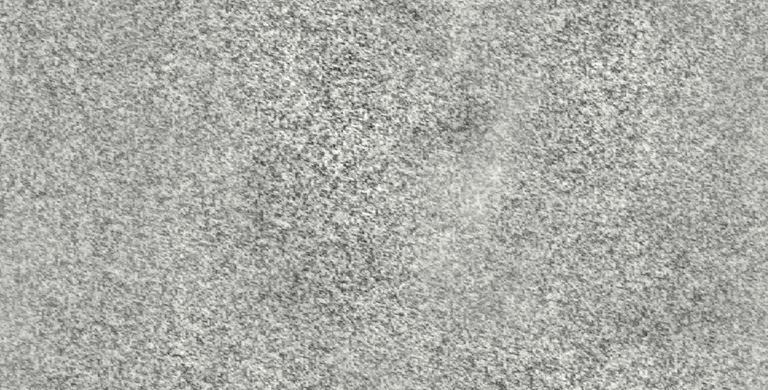
A Shadertoy shader for this texture:

```glsl
// Weathered grey stone: fine, slightly flattened speckle over cloudy patches,
// with a few steep pale veins and dark smudges. Built from value noise whose
// grain contrast changes from place to place.

const vec3 STONE_GREY = vec3(0.677, 0.680, 0.663);
const vec3 COOL_SHADE = vec3(0.000, 0.002, 0.008);

float hash(vec2 cell, float seed) {
    vec3 q = fract(vec3(cell.xyx + seed) * vec3(0.1031, 0.1030, 0.0973));
    q += dot(q, q.yzx + 33.33);
    return fract((q.x + q.y) * q.z);
}

// Smooth value noise centred on zero, from -0.5 to 0.5
float noise(vec2 p, float seed) {
    vec2 i = floor(p), f = fract(p);
    f = f * f * (3.0 - 2.0 * f);
    float low = mix(hash(i, seed), hash(i + vec2(1, 0), seed), f.x);
    float high = mix(hash(i + vec2(0, 1), seed), hash(i + vec2(1, 1), seed), f.x);
    return mix(low, high, f.y) - 0.5;
}

// Several octaves of noise, each turned to hide the lattice
float clouds(vec2 p, float seed) {
    float sum = 0.0, weight = 0.5;
    for (int k = 0; k < 5; k++) {
        sum += weight * noise(p, seed + float(k) * 17.0);
        p = mat2(1.6, 1.2, -1.2, 1.6) * p;
        weight *= 0.58;
    }
    return sum;
}

// Soft-edged stroke from a to b
float streak(vec2 p, vec2 a, vec2 b, float width) {
    vec2 along = b - a;
    float t = clamp(dot(p - a, along) / dot(along, along), 0.0, 1.0);
    float d = length(p - a - along * t) / width;
    return exp(-d * d);
}

// Mineral speckle: small clumps, flattened grains and fine dust
float speckle(vec2 p) {
    p.y += 0.22 * p.x;
    return 0.22 * noise(p * vec2(64.0, 85.0), 3.0)
         + 0.58 * noise(p * vec2(146.0, 196.0), 41.0)
         + 0.34 * noise(p * vec2(245.0, 285.0), 97.0);
}

float paleVeins(vec2 p) {
    return 0.75 * streak(p, vec2(1.20, 1.02), vec2(1.17, 0.86), 0.035)
         + 0.70 * streak(p, vec2(1.34, 0.80), vec2(1.23, 0.46), 0.035)
         + 0.75 * streak(p, vec2(1.20, 0.56), vec2(1.09, 0.34), 0.075)
         + 0.55 * streak(p, vec2(0.55, 0.98), vec2(0.59, 0.55), 0.025)
         + 0.45 * streak(p, vec2(0.48, 0.39), vec2(0.47, 0.28), 0.030);
}

float darkSmudges(vec2 p) {
    return 0.90 * streak(p, vec2(1.05, 1.02), vec2(1.10, 0.89), 0.055)
         + 0.80 * streak(p, vec2(1.23, 0.73), vec2(1.09, 0.61), 0.045)
         + 0.60 * streak(p, vec2(0.68, 0.55), vec2(0.74, 0.29), 0.060)
         + 0.60 * streak(p, vec2(1.59, 0.20), vec2(1.77, 0.17), 0.070);
}

void mainImage(out vec4 fragColor, in vec2 fragCoord) {
    vec2 p = fragCoord / iResolution.y;

    // Ragged outlines for the large marks
    vec2 warp = vec2(clouds(p * 9.0, 5.0), clouds(p * 9.0, 60.0));
    vec2 q = p + 0.09 * warp;
    float veins = paleVeins(q);
    float smudges = darkSmudges(q);

    // Slow tone, stretched along the steep direction of the veins
    vec2 steep = vec2(p.x - 0.12 * p.y, p.y * 0.55);
    float tone = 0.10 * clouds(steep * 5.0, 23.0)
               + 0.07 * clouds(p * 15.0, 71.0)
               + 0.085 * veins - 0.09 * smudges;

    // Coarse, lively grain in the middle; calmer stone on the veins
    float lively = streak(q, vec2(0.80, 0.85), vec2(0.90, 0.20), 0.24);
    float contrast = 0.66 + 0.55 * clouds(p * 3.2, 131.0)
                   + 0.16 * lively - 0.20 * min(veins, 1.0);
    float grain = speckle(p) * clamp(contrast, 0.40, 0.95);

    // Dark pits reach a little further than light crystals
    float shade = tone + grain - 0.45 * grain * grain;
    vec3 colour = STONE_GREY + shade - COOL_SHADE * shade * 4.0;
    fragColor = vec4(clamp(colour, 0.0, 1.0), 1.0);
}
```
